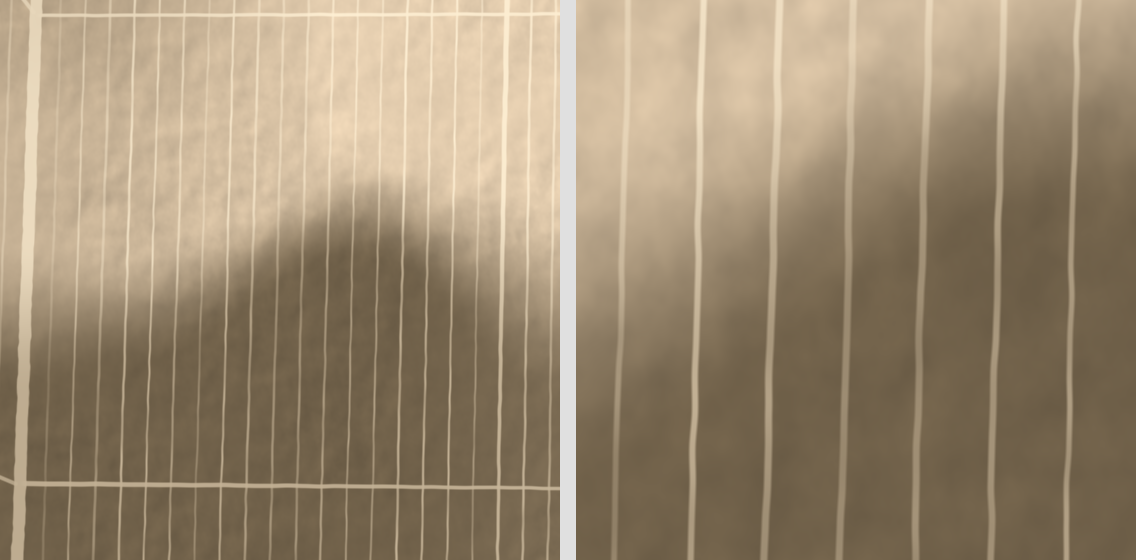
Left: the whole. Right: its middle third, enlarged.
Write a WebGL 1 fragment shader that draws this texture.

```glsl
precision highp float;

uniform vec2 u_resolution;

#define PITCH_BOTTOM 0.0451
#define PITCH_TOP 0.0442
#define MARGIN_BOTTOM 0.031
#define MARGIN_TOP 0.065
#define THIN_HALF 0.0020
#define MARGIN_HALF 0.0108
#define HEAVY_INDEX 19.0
#define WOBBLE 0.0013
#define GRAIN 0.16
#define SHADOW_COLOR vec3(0.425, 0.365, 0.275)
#define LIGHT_COLOR vec3(0.91, 0.82, 0.70)

float hash(vec2 p) {
  vec3 q = fract(vec3(p.xyx) * 0.1031);
  q += dot(q, q.yzx + 33.33);
  return fract((q.x + q.y) * q.z);
}

float noise(vec2 p) {
  vec2 i = floor(p);
  vec2 f = fract(p);
  f = f * f * (3.0 - 2.0 * f);
  return mix(mix(hash(i), hash(i + vec2(1.0, 0.0)), f.x),
             mix(hash(i + vec2(0.0, 1.0)), hash(i + vec2(1.0, 1.0)), f.x), f.y);
}

float fbm(vec2 p) {
  float sum = 0.0;
  float amp = 0.5;
  for (int i = 0; i < 4; i++) {
    sum += amp * noise(p);
    p = mat2(1.6, 1.2, -1.2, 1.6) * p + 17.3;
    amp *= 0.5;
  }
  return sum;
}

// Coverage of a band with the given half width
float band(float d, float halfWidth) {
  float aa = 0.8 / u_resolution.y + 0.0006;
  return 1.0 - smoothstep(halfWidth - aa, halfWidth + aa, abs(d));
}

float segmentDistance(vec2 p, vec2 a, vec2 b) {
  vec2 ab = b - a;
  return length(p - a - ab * clamp(dot(p - a, ab) / dot(ab, ab), 0.0, 1.0));
}

// Broad soft shadow rising to a hump right of center
float illumination(vec2 uv) {
  float hump = (uv.x - 0.65) / 0.25;
  float edge = 0.43 + 0.20 * exp(-hump * hump);
  edge += 0.05 * (fbm(uv * 4.0) - 0.5);
  float softness = 0.10 + 0.10 * smoothstep(0.65, 1.0, uv.x)
                 + 0.05 * (1.0 - smoothstep(0.0, 0.2, uv.x));
  float open = smoothstep(edge - softness, edge + softness, uv.y);
  float lit = mix(0.73, 0.96, smoothstep(0.1, 0.75, uv.x));
  lit -= 0.12 * smoothstep(0.75, 1.0, uv.y) * (1.0 - smoothstep(0.2, 0.55, uv.x));
  lit += 0.06 * smoothstep(0.54, 0.56, uv.x) * smoothstep(0.72, 0.78, uv.y)
       * (1.0 - smoothstep(0.58, 0.75, uv.x));
  float dim = 0.03 + 0.08 * smoothstep(0.7, 1.0, uv.x);
  return mix(dim, lit, open);
}

// Mottled fibers with a slanted relief
float paperGrain(vec2 uv) {
  vec2 p = uv * vec2(30.0, 24.0);
  float relief = fbm(p) - fbm(p + vec2(0.35, -0.3));
  float blotch = fbm(uv * 13.0 + 5.0) - 0.47;
  float patchy = mix(0.5, 1.2, noise(uv * 5.0 + 9.0));
  return (relief * 1.1 + blotch * 0.5) * patchy;
}

void main() {
  vec2 uv = gl_FragCoord.xy / u_resolution;
  float light = illumination(uv);
  vec3 color = mix(SHADOW_COLOR, LIGHT_COLOR, light);
  color *= 1.0 + GRAIN * paperGrain(uv);
  vec3 ink = mix(vec3(0.76, 0.69, 0.58), vec3(1.0, 0.94, 0.83), light);

  // Slanted columns with a slight fan
  float pitch = mix(PITCH_BOTTOM, PITCH_TOP, uv.y);
  float offset = mix(MARGIN_BOTTOM, MARGIN_TOP, uv.y);
  float column = floor((uv.x - offset) / pitch + 0.5);
  float wobble = noise(vec2(uv.y * 45.0, column * 7.0 + 20.0)) - 0.5;
  wobble += noise(vec2(uv.y * 8.0, column * 5.0 + 90.0)) - 0.5;
  float across = uv.x - offset - column * pitch + wobble * WOBBLE;

  // Uneven column strength and wear along the length
  float strength = mix(0.5, 0.95, hash(vec2(column + 40.0, 3.0)));
  strength *= mix(0.75, 1.1, noise(vec2(uv.y * 28.0, column + 60.0)));
  float halfWidth = THIN_HALF * mix(0.8, 1.2, hash(vec2(column + 11.0, 8.0)));
  if (abs(column) == 1.0) strength *= 0.5;
  if (column == HEAVY_INDEX) {
    halfWidth = mix(0.0026, 0.0048, uv.y);
    strength = 0.95;
  }
  if (column == 0.0) {
    halfWidth = MARGIN_HALF + 0.0016 * (noise(uv * 90.0) - 0.5);
    strength = 0.93;
  }
  color = mix(color, ink, band(across, halfWidth) * min(strength, 1.0));

  // Cross rules start at the margin
  float waver = WOBBLE * (noise(vec2(uv.x * 35.0, 4.0)) - 0.5);
  float lower = uv.y - mix(0.137, 0.128, uv.x) + waver;
  float upper = uv.y - mix(0.972, 0.975, uv.x) - waver;
  float right = smoothstep(-0.002, 0.012, uv.x - offset);
  float rules = max(band(lower, mix(0.0046, 0.0030, uv.x)), band(upper, 0.0030));
  color = mix(color, ink, rules * right * 0.92);

  // Short curled ends left of the margin
  float curl = min(segmentDistance(uv, vec2(-0.01, 0.152), vec2(0.028, 0.136)),
                   segmentDistance(uv, vec2(0.035, 1.01), vec2(0.060, 0.978)));
  color = mix(color, ink, band(curl, 0.0035) * 0.8);

  gl_FragColor = vec4(clamp(color, 0.0, 1.0), 1.0);
}
```
